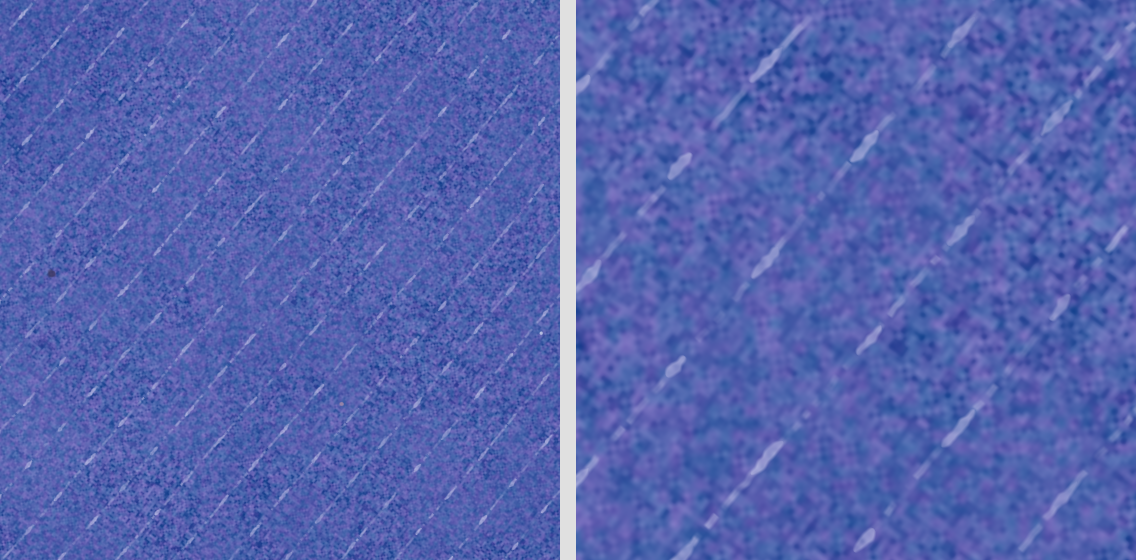
Left, the full canvas; right, a detail of the centre.
This texture is drawn by a Shadertoy shader. Its source:

```glsl
// Blue napped cloth with slanted rows of pale stitched dashes and a mottled grain.
#define DASH_STEP vec2(0.0568, 0.0669)   // from one dash to the next along a row
#define ROW_STEP vec2(0.0012, -0.1152)   // from one row to the next
#define ANCHOR vec2(0.508, 0.466)        // centre of one dash
#define ROW_GAP 0.0750                   // distance square to the rows
#define BOW 0.045                        // slight bend of the rows
#define DASH_WIDTH 0.0030
#define DOT_WIDTH 0.0019
#define GRAIN_SCALE 270.0
#define GRAIN_AMOUNT 0.25
#define CLOTH vec3(0.322, 0.380, 0.682)
#define THREAD vec3(0.67, 0.68, 0.86)

float hash(vec2 p) {
    vec3 q = fract(p.xyx * vec3(0.1031, 0.1030, 0.0973));
    q += dot(q, q.yzx + 33.33);
    return fract((q.x + q.y) * q.z);
}

float noise(vec2 p) {
    vec2 cell = floor(p), f = fract(p);
    f = f * f * (3.0 - 2.0 * f);
    return mix(mix(hash(cell), hash(cell + vec2(1, 0)), f.x),
               mix(hash(cell + vec2(0, 1)), hash(cell + vec2(1, 1)), f.x), f.y);
}

// Layered noise, centred on zero
float cloud(vec2 p) {
    float sum = 0.0, weight = 0.5;
    for (int i = 0; i < 4; i++) {
        sum += weight * (noise(p) - 0.5);
        p = mat2(1.6, 1.2, -1.2, 1.6) * p + 17.3;
        weight *= 0.5;
    }
    return sum;
}

vec3 clothColor(vec2 uv) {
    float rough = smoothstep(-0.2, 0.25, cloud(uv * 13.0 + 40.0));
    vec2 weave = mat2(0.8, 0.6, -0.6, 0.8) * uv * GRAIN_SCALE;   // turned off the pixel grid
    float fine = noise(weave + 300.0) - 0.5;
    float coarse = noise(weave.yx * 0.55 + 371.0) - 0.5;
    float tint = noise(uv * GRAIN_SCALE * 0.5 + 233.0) - 0.5;

    float tone = (0.7 * fine + 0.45 * coarse) * mix(0.75, 1.2, rough);
    float pits = smoothstep(0.1, 0.45, -fine - 0.4 * coarse) * rough;
    vec3 color = CLOTH + GRAIN_AMOUNT * tone * vec3(1.0, 0.8, 0.6);
    color += tint * vec3(0.15, -0.01, 0.04);
    color -= pits * vec3(0.045, 0.025, 0.03);

    // Broad shading, darkest in the upper left corner
    float corner = smoothstep(0.4, 0.0, length(uv - vec2(0.0, 1.0)));
    float shade = 0.07 * cloud(uv * 4.0) - 0.035 * corner - 0.012 * (rough - 0.5);
    return color + shade * vec3(1.1, 0.9, 0.7);
}

// Coverage of the thread: a bright dash, then a broken trail of dots
float stitches(vec2 uv, float soft) {
    uv.y -= BOW * (uv.x - ANCHOR.x) * (uv.x - ANCHOR.x);
    vec2 q = inverse(mat2(DASH_STEP, ROW_STEP)) * (uv - ANCHOR);
    float row = round(q.y);
    float skew = dot(ROW_STEP, DASH_STEP) / dot(DASH_STEP, DASH_STEP);
    float along = q.x + skew * (q.y - row) + 0.12 * (hash(vec2(row, 9.0)) - 0.5);
    float wobble = 0.0022 * (noise(vec2(along * 1.7, row * 7.0)) - 0.5)
                 + 0.0012 * (noise(vec2(along * 16.0, row * 3.0 + 40.0)) - 0.5);
    float across = abs((q.y - row) * ROW_GAP + wobble);

    // Solid dash with ragged edges
    float id = round(along);
    float vary = hash(vec2(id, row) + 60.0);
    float offset = along - id + 0.12 * (hash(vec2(row, id) + 25.0) - 0.5);
    float halfLength = mix(0.09, 0.18, vary);
    float taper = sqrt(max(0.0, 1.0 - pow(offset / halfLength, 2.0)));
    float width = DASH_WIDTH * taper * mix(0.65, 1.25, noise(vec2(along * 22.0, row)));
    float dash = smoothstep(width + soft, width - soft, across)
               * smoothstep(0.0, 0.5, taper) * mix(0.65, 1.0, hash(vec2(id, row) + 5.0));

    // Fine dots between the dashes
    float beads = smoothstep(0.3, 0.65, noise(vec2(along * 19.0, row * 5.0 + 0.5)));
    float fade = mix(0.25, 0.8, noise(vec2(along * 3.0, row * 3.0 + 90.0)));
    float dots = smoothstep(DOT_WIDTH + soft, DOT_WIDTH - soft, across) * beads * fade;
    return max(dash, dots);
}

float fleck(vec2 uv, vec2 center, float radius) {
    float edge = radius * (0.7 + 0.6 * noise(uv * 220.0));
    return smoothstep(edge * 1.4, edge * 0.5, length(uv - center));
}

void mainImage(out vec4 fragColor, in vec2 fragCoord) {
    vec2 uv = fragCoord / iResolution.xy;
    float soft = 0.0010 + 0.4 / iResolution.y;

    vec3 color = clothColor(uv);
    float worn = mix(0.6, 1.05, noise(uv * GRAIN_SCALE + 500.0));
    color = mix(color, THREAD, stitches(uv, soft) * worn);

    // Stray flecks
    color = mix(color, vec3(0.24, 0.22, 0.38), 0.8 * fleck(uv, vec2(0.093, 0.511), 0.007));
    color = mix(color, vec3(0.66, 0.55, 0.66), 0.8 * fleck(uv, vec2(0.610, 0.279), 0.004));
    color = mix(color, vec3(0.80, 0.82, 0.92), 0.8 * fleck(uv, vec2(0.966, 0.405), 0.003));

    fragColor = vec4(clamp(color, 0.0, 1.0), 1.0);
}
```
